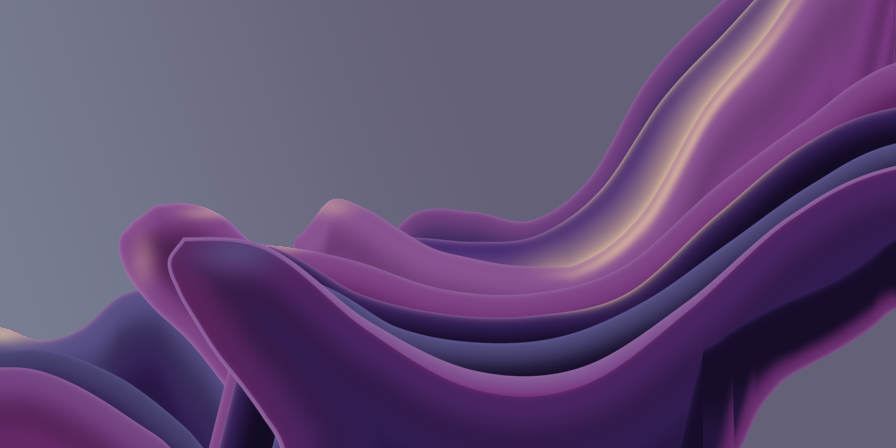
Give the GLSL for this background, as a WebGL 1 fragment shader.

```glsl
precision highp float;
uniform vec2 u_resolution;

// Interpolating cubic kernel, four knots at a time
vec4 kernel(vec4 t) {
  t = abs(t);
  vec4 inner = (1.5 * t - 2.5) * t * t + 1.0;
  vec4 outer = ((2.5 - 0.5 * t) * t - 4.0) * t + 2.0;
  return mix(inner, outer * step(t, vec4(2.0)), step(1.0, t));
}

// Smooth height over eight even knots; drops away left of the range
float curve(float x, float x0, float x1, vec4 a, vec4 b) {
  float u = 7.0 * clamp((x - x0) / (x1 - x0), 0.0, 1.0);
  vec4 ka = kernel(u - vec4(0.0, 1.0, 2.0, 3.0));
  vec4 kb = kernel(u - vec4(4.0, 5.0, 6.0, 7.0));
  float height = (dot(a, ka) + dot(b, kb)) / dot(ka + kb, vec4(1.0));
  return height - 4.0 * max(x0 - x, 0.0);
}

// Approximate distance below a curve, positive inside
float edge(vec2 p, float x0, float x1, vec4 a, vec4 b) {
  float y = curve(p.x, x0, x1, a, b);
  float slope = (curve(p.x + 0.004, x0, x1, a, b) - y) / 0.004;
  return (y - p.y) / sqrt(1.0 + slope * slope);
}

// Lay one silk sheet with soft folds and a lit rim over the base
vec3 drape(vec3 base, float d, vec3 lit, vec3 deep, vec3 rim, float width) {
  vec3 silk = mix(lit, deep, smoothstep(0.0, width, d));
  silk *= 1.0 + 0.08 * sin(d * 48.0);
  silk = mix(silk, rim, 0.75 * exp(-max(d, 0.0) * 150.0));
  return mix(base, silk, smoothstep(-0.002, 0.002, d));
}

float glow(vec2 p, vec2 center, vec2 size) {
  vec2 q = (p - center) / size;
  return exp(-dot(q, q));
}

void main() {
  vec2 p = gl_FragCoord.xy / u_resolution * vec2(2.0, 1.0);
  vec3 cream = vec3(0.90, 0.78, 0.64);
  vec3 lilac = vec3(0.62, 0.43, 0.66);
  vec3 magenta = vec3(0.43, 0.17, 0.44);
  vec3 slate = vec3(0.29, 0.27, 0.45);
  vec3 indigo = vec3(0.17, 0.10, 0.29);
  vec3 night = vec3(0.08, 0.045, 0.15);
  float sunlit = smoothstep(1.15, 1.4, p.x) * (1.0 - smoothstep(1.62, 1.95, p.x));
  vec3 warmRim = mix(lilac, cream, sunlit);

  // Sky
  vec3 sky = mix(vec3(0.47, 0.49, 0.57), vec3(0.39, 0.375, 0.47), smoothstep(0.0, 1.5, p.x + 0.35 * p.y));
  vec3 col = sky;

  // Lower left sheets
  float d = edge(p, 0.0, 0.63, vec4(0.27, 0.24, 0.265, 0.34), vec4(0.35, 0.27, 0.15, 0.0));
  col = drape(col, d, slate * 1.1, indigo, lilac, 0.2);
  col = mix(col, cream, 0.7 * glow(p, vec2(0.0, 0.255), vec2(0.08, 0.025)) * step(0.0, d));
  d = edge(p, 0.0, 0.49, vec4(0.215, 0.22, 0.21, 0.185), vec4(0.15, 0.10, 0.04, -0.03));
  col = drape(col, d, slate * 0.9, indigo, slate * 1.3, 0.1);
  d = edge(p, 0.0, 0.42, vec4(0.18, 0.178, 0.162, 0.135), vec4(0.10, 0.06, 0.02, -0.03));
  col = drape(col, d, vec3(0.43, 0.25, 0.49), magenta * 0.85, lilac, 0.14);

  // Left crest, with its band turning down to the bottom
  float top = edge(p, 0.26, 0.68, vec4(0.47, 0.53, 0.545, 0.542), vec4(0.515, 0.46, 0.42, 0.38));
  float side = edge(p.yx, 0.0, 0.56, vec4(0.58, 0.54, 0.485, 0.42), vec4(0.335, 0.278, 0.272, 0.36));
  d = min(top, -side);
  col = drape(col, d, vec3(0.47, 0.25, 0.50), magenta * 0.75, lilac * 1.1, 0.12);
  col = mix(col, cream, 0.4 * glow(p, vec2(0.46, 0.525), vec2(0.06, 0.016)) * step(0.0, d));
  col = mix(col, cream, 0.3 * glow(p, vec2(0.32, 0.42), vec2(0.03, 0.06)) * step(0.0, d));

  // Large pink ribbon: its hump joins the rising sweep
  float hump = edge(p, 0.66, 1.2, vec4(0.47, 0.553, 0.535, 0.488), vec4(0.445, 0.425, 0.41, 0.405));
  float sweep = edge(p, 1.0, 2.0, vec4(0.43, 0.405, 0.41, 0.52), vec4(0.76, 0.93, 1.15, 1.4));
  float ribbon = max(hump, sweep);

  // Sheets behind the ribbon, warmed where they meet it
  d = edge(p, 0.80, 1.70, vec4(0.42, 0.525, 0.527, 0.508), vec4(0.60, 0.82, 0.96, 1.05));
  col = drape(col, d, vec3(0.42, 0.23, 0.47), vec3(0.25, 0.17, 0.37), lilac, 0.08);
  d = edge(p, 0.92, 1.9, vec4(0.47, 0.46, 0.475, 0.575), vec4(0.78, 0.93, 1.08, 1.2));
  col = drape(col, d, indigo * 1.4, vec3(0.43, 0.31, 0.48), warmRim, 0.09);
  col = mix(col, cream, 0.75 * exp(-abs(ribbon) * 28.0) * smoothstep(1.1, 1.35, p.x) * step(0.0, d));

  // Ribbon body and its bright ridge
  col = drape(col, ribbon, vec3(0.50, 0.30, 0.53), vec3(0.43, 0.20, 0.46), warmRim, 0.22);
  float ridge = exp(-pow((ribbon - 0.018) / 0.014, 2.0));
  col = mix(col, cream, 0.7 * ridge * sunlit);
  col = mix(col, cream, 0.4 * glow(p, vec2(0.74, 0.54), vec2(0.05, 0.025)) * step(0.0, ribbon));

  // Lower ribbon folds
  d = edge(p, 0.58, 2.0, vec4(0.455, 0.42, 0.355, 0.345), vec4(0.405, 0.58, 0.73, 0.86));
  col = drape(col, d, vec3(0.47, 0.25, 0.50), magenta * 0.9, lilac, 0.10);
  col = mix(col, cream, 0.45 * glow(p, vec2(0.64, 0.455), vec2(0.05, 0.02)) * step(0.0, d));
  d = edge(p, 0.60, 2.0, vec4(0.45, 0.345, 0.298, 0.296), vec4(0.345, 0.52, 0.68, 0.76));
  col = drape(col, d, indigo * 1.15, night, warmRim, 0.07);
  d = edge(p, 0.70, 2.0, vec4(0.37, 0.27, 0.235, 0.25), vec4(0.33, 0.46, 0.59, 0.68));
  col = drape(col, d, slate, night, slate * 1.4, 0.09);

  // Broad front fold with a thick lilac hem
  side = edge(p.yx, 0.0, 0.49, vec4(0.625, 0.585, 0.535, 0.48), vec4(0.435, 0.395, 0.375, 0.42));
  d = edge(p, 0.36, 2.0, vec4(0.47, 0.45, 0.28, 0.172), vec4(0.18, 0.325, 0.52, 0.63));
  float front = min(d, -side);
  float hem = 0.008 + 0.037 * exp(-pow((p.x - 1.17) / 0.32, 2.0));
  vec3 body = mix(magenta * 0.75, vec3(0.27, 0.13, 0.36), smoothstep(0.4, 0.8, p.x));
  col = drape(col, front, vec3(0.48, 0.33, 0.56), magenta, lilac, 0.06);
  col = drape(col, front - hem, body, indigo, magenta, 0.20);
  col = mix(col, slate * 1.15, 0.75 * glow(p, vec2(0.53, 0.44), vec2(0.10, 0.05)) * smoothstep(0.0, 0.015, front));

  // Deep shadow fold at the right
  d = edge(p, 1.57, 2.0, vec4(0.22, 0.26, 0.295, 0.325), vec4(0.35, 0.38, 0.42, 0.466));
  col = drape(col, d, night, indigo * 0.8, indigo * 1.3, 0.25);

  // Open sky below the right hem
  d = edge(p, 1.64, 2.0, vec4(-0.02, 0.08, 0.145, 0.178), vec4(0.205, 0.235, 0.27, 0.31));
  col = mix(col, magenta, 0.85 * smoothstep(-0.055, -0.015, d));
  col = mix(col, lilac, 0.6 * exp(-abs(d) * 150.0));
  col = mix(col, sky, smoothstep(-0.002, 0.002, d));

  gl_FragColor = vec4(col, 1.0);
}
```
